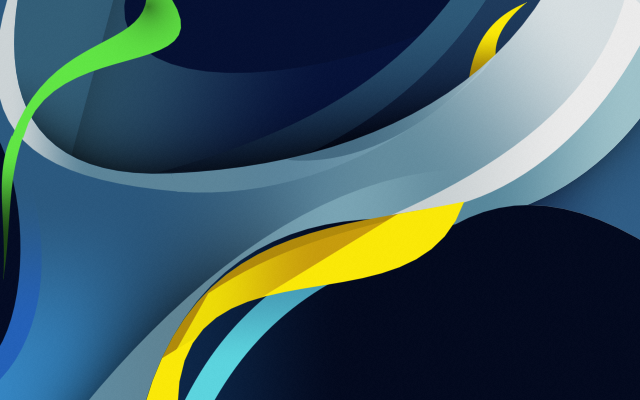
A Shadertoy shader for this background:

```glsl
// Flowing translucent ribbons in navy, steel blue and pearl with yellow and green accents.
const vec3 NAVY = vec3(.015, .045, .14);
const vec3 BLUE = vec3(.17, .35, .5);
const vec3 PEARL = vec3(.84, .87, .88);
const vec3 YELLOW = vec3(.98, .91, .03);
const vec3 GOLD = vec3(.6, .47, .04);
const vec3 GREEN = vec3(.38, .9, .27);

float hash(vec2 p) { return fract(sin(dot(p, vec2(12.9898, 78.233))) * 43758.5); }

// Cubic Bezier: the four columns are its control points
vec2 bezier(mat4x2 c, float t) {
  float s = 1. - t;
  return s*s*s*c[0] + 3.*s*t*(s*c[1] + t*c[2]) + t*t*t*c[3];
}

// Adds an outline segment to a squared distance (x) and a side sign (y)
void addEdge(vec2 p, vec2 a, vec2 b, inout vec2 f) {
  vec2 e = b - a, w = p - a;
  vec2 q = w - e * clamp(dot(w, e) / max(dot(e, e), 1e-6), 0., 1.);
  f.x = min(f.x, dot(q, q));
  bvec3 c = bvec3(p.y >= a.y, p.y < b.y, e.x * w.y > e.y * w.x);
  if (all(c) || all(not(c))) f.y = -f.y;
}

// Signed distance to the area between two curves, negative inside
float ribbon(vec2 p, mat4x2 a, mat4x2 b) {
  vec2 f = vec2(1e9, 1), a0 = a[0], b0 = b[0];
  addEdge(p, a0, b0, f);
  for (int i = 1; i <= 20; i++) {
    vec2 a1 = bezier(a, float(i) / 20.), b1 = bezier(b, float(i) / 20.);
    addEdge(p, a0, a1, f);
    addEdge(p, b0, b1, f);
    a0 = a1;
    b0 = b1;
  }
  addEdge(p, a0, b0, f);
  return f.y * sqrt(f.x);
}

// Area between a curve and its chord
float lobe(vec2 p, mat4x2 c) { return ribbon(p, c, mat4x2(c[0], c[0], c[3], c[3])); }

void paint(inout vec3 col, vec3 ink, float d) {
  col = mix(col, ink, smoothstep(.75, -.75, d * iResolution.y / 480.));
}

vec3 shade(vec3 col, float d, float width, float strength) {
  return col * (1. - strength * exp(-max(d, 0.) / width));
}

void mainImage(out vec4 fragColor, in vec2 fragCoord) {
  // Canvas grid of 768 x 480 units, y pointing down
  vec2 p = fragCoord / iResolution.xy;
  p = vec2(p.x, 1. - p.y) * vec2(768, 480);

  // Curves shared by neighbours
  mat4x2 bowlLeft = mat4x2(22,-5, 0,130, 50,215, 205,208);
  mat4x2 bowlRight = mat4x2(655,-10, 570,130, 400,200, 205,208);
  mat4x2 bandSplit = mat4x2(590,-10, 520,100, 430,160, 335,200);
  mat4x2 whiteLow = mat4x2(785,20, 730,140, 640,220, 550,245);
  mat4x2 tealLow = mat4x2(790,110, 740,190, 660,255, 540,270);
  mat4x2 navyRight = mat4x2(1000,490, 800,270, 660,205, 545,270);
  mat4x2 yellowTop = mat4x2(173,488, 235,270, 400,275, 557,242);

  // Broad sweep from blue to pearl
  vec3 body = mix(BLUE, vec3(.39, .55, .62), smoothstep(150., 480., p.x));
  body = mix(body, PEARL, smoothstep(330., 680., p.x - .8 * p.y));
  body = mix(body, vec3(.22, .55, .8), smoothstep(230., 480., p.y) * smoothstep(240., 60., p.x));
  float pale = ribbon(p, mat4x2(100,488, 230,330, 390,205, 560,203), yellowTop);
  vec3 col = shade(body, pale, 45., .45 * smoothstep(400., 200., p.x));

  // Left margin
  vec3 margin = mix(BLUE, vec3(.14, .38, .72), smoothstep(220., 400., p.y));
  paint(col, margin, lobe(p, mat4x2(28,200, 60,270, 65,400, -10,465)));
  paint(col, NAVY, lobe(p, mat4x2(-20,140, 35,200, 40,370, -10,430)));

  // Pale rim and dark wedge below the bowl
  vec3 rim = mix(PEARL * .95, vec3(.36, .52, .6), smoothstep(10., 110., p.x));
  rim = mix(rim, body + .05, smoothstep(250., 450., p.x));
  paint(col, rim, ribbon(p, mat4x2(10,-5, -40,160, 40,215, 215,230), bowlLeft));
  paint(col, rim, ribbon(p, mat4x2(580,85, 480,180, 350,240, 213,230), bowlRight));
  vec3 wedge = mix(vec3(.27, .42, .51), body, smoothstep(400., 570., p.x));
  paint(col, wedge, lobe(p, mat4x2(345,192, 430,200, 520,150, 585,75)));

  // Bowl with a hollow, two falling bands and a leaf
  float bowl = ribbon(p, bowlLeft, bowlRight);
  vec3 inside = mix(vec3(.2, .37, .47), NAVY * 1.6, smoothstep(90., 430., p.x + .25 * p.y));
  float panel = p.x - 136. + .27 * p.y;
  paint(inside, shade(inside, panel, 45., .22), -panel);
  paint(inside, NAVY * 1.4, lobe(p, mat4x2(152,-10, 120,110, 350,130, 620,-10)));
  float fall = smoothstep(210., 0., p.y);
  paint(inside, mix(NAVY, vec3(.12, .23, .36), fall), ribbon(p, bandSplit, bowlRight));
  float band = ribbon(p, mat4x2(548,-10, 460,110, 340,165, 190,207), bandSplit);
  paint(inside, mix(vec3(.07, .15, .27), vec3(.18, .35, .47), fall), band);
  inside = shade(inside, -bowl, 35., .6 * smoothstep(70., 200., p.y));
  float leaf = ribbon(p, mat4x2(632,3, 590,20, 568,50, 562,100), mat4x2(632,3, 605,25, 590,50, 596,74));
  paint(inside, mix(YELLOW, GOLD, smoothstep(35., 95., p.y)), leaf);
  paint(col, inside, bowl);

  // Pearl stripe, teal underside and the blue beyond
  paint(col, mix(col, vec3(.55, .72, .77), .6 * smoothstep(560., 400., p.x)), pale);
  float teal = ribbon(p, whiteLow, tealLow);
  vec3 beyond = mix(NAVY * 2., vec3(.19, .37, .53), smoothstep(530., 740., p.x));
  paint(col, shade(beyond, teal, 22., .3), ribbon(p, tealLow, navyRight));
  paint(col, mix(vec3(.34, .53, .61), vec3(.62, .76, .79), smoothstep(570., 760., p.x)), teal);
  float white = ribbon(p, mat4x2(752,-10, 720,120, 600,200, 470,258), whiteLow);
  paint(col, mix(PEARL * .93, vec3(.92), smoothstep(500., 700., p.x)), white);

  // Dark ground and cyan strip
  vec3 ground = mix(vec3(.05, .15, .28), NAVY * .85, smoothstep(210., 420., p.x));
  paint(col, ground, ribbon(p, mat4x2(172,490, 235,275, 400,245, 545,270), navyRight));
  float cyan = ribbon(p, mat4x2(217,490, 255,410, 300,370, 345,335), mat4x2(252,490, 290,420, 340,370, 405,335));
  paint(col, mix(vec3(.28, .62, .72), vec3(.36, .83, .87), smoothstep(340., 440., p.y)), cyan);

  // Folded yellow ribbon
  vec3 fold = mix(YELLOW * .95, GOLD * 1.3, smoothstep(240., 390., p.x));
  paint(fold, GOLD * 1.15, ribbon(p, yellowTop, mat4x2(250,352, 350,285, 450,270, 557,242)));
  paint(fold, YELLOW, dot(vec2(325, 350) - p, vec2(.52, .85)));
  paint(col, fold, ribbon(p, yellowTop, mat4x2(213,488, 215,270, 500,410, 557,242)));

  // Green streamer
  float green = ribbon(p, mat4x2(176,-3, 170,60, 60,40, 14,165), mat4x2(205,-3, 270,100, 60,40, 28,165));
  float tail = ribbon(p, mat4x2(14,163, -8,210, 8,260, 4,335), mat4x2(28,163, 8,220, 14,270, 4,335));
  vec3 leafy = shade(GREEN, distance(p, vec2(178, 8)), 22., .45);
  paint(col, leafy * mix(1., .3, smoothstep(180., 290., p.y)), min(green, tail));

  // Fine grain
  fragColor = vec4(col + .012 * (hash(floor(p)) - .5), 1);
}
```
